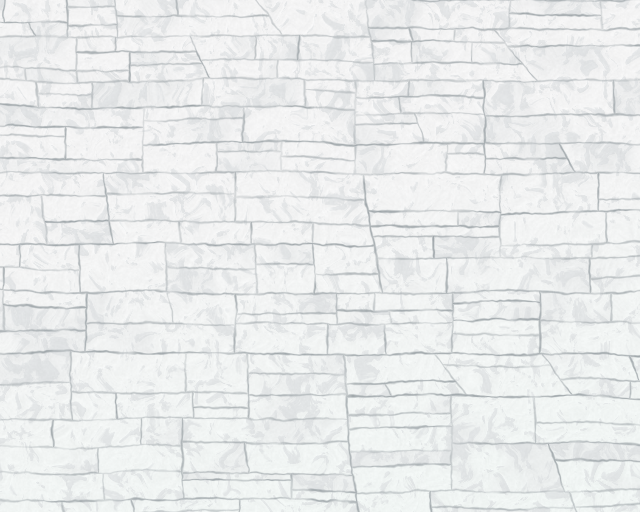
A Shadertoy shader for this texture:

```glsl
// A whitewashed ledgestone wall: pale plastered slabs with thin ragged grey joints.

const vec3 PLASTER = vec3(0.957, 0.957, 0.958);
const vec3 MINT_TINT = vec3(0.944, 0.962, 0.956);
const vec3 GREY_WASH = vec3(0.905, 0.912, 0.915);
const vec3 SPECKLE = vec3(0.850, 0.862, 0.870);
const vec3 JOINT = vec3(0.610, 0.640, 0.655);

float hash(vec2 p) {
    vec3 q = fract(p.xyx * vec3(0.1031, 0.1030, 0.0973));
    q += dot(q, q.yzx + 33.33);
    return fract((q.x + q.y) * q.z);
}

float noise(vec2 p) {
    vec2 cell = floor(p), f = fract(p);
    f = f * f * (3.0 - 2.0 * f);
    float low = mix(hash(cell), hash(cell + vec2(1, 0)), f.x);
    float high = mix(hash(cell + vec2(0, 1)), hash(cell + vec2(1, 1)), f.x);
    return mix(low, high, f.y);
}

float fbm(vec2 p) {
    float sum = 0.0, gain = 0.5;
    for (int i = 0; i < 4; i++) {
        sum += gain * noise(p);
        p = mat2(1.6, 1.2, -1.2, 1.6) * p + 17.3;
        gain *= 0.5;
    }
    return sum / 0.9375;
}

// Uneven hand-drawn displacement of the joints
vec2 wobble(vec2 p, float scale, float amount) {
    return amount * (vec2(noise(p * scale + 40.0), noise(p * scale + 90.0)) - 0.5);
}

float stroke(float dist, float halfWidth, float blur) {
    return 1.0 - smoothstep(halfWidth - blur, halfWidth + blur, dist);
}

// Splits a box into slabs; returns joint ink, joint distance and slab id
vec3 slabs(vec2 p, vec2 lo, vec2 hi, float halfWidth, float blur) {
    float id = 1.0, ink = 0.0, nearest = 1.0;
    for (int level = 0; level < 9; level++) {
        vec2 size = hi - lo;
        bool upright = size.x > size.y * mix(3.0, 5.0, hash(vec2(id, 1.0)));
        bool tooSmall = upright ? size.x < 0.2 : size.y < 0.05;
        bool keepWhole = size.x * size.y < 0.024 && hash(vec2(id, 2.0)) < 0.4;
        if (tooSmall || keepWhole) break;

        vec2 cut = mix(lo, hi, mix(0.28, 0.72, hash(vec2(id, 3.0))));
        vec2 fromCut = p - cut;
        float lean = hash(vec2(id, 4.0)) * 2.0 - 1.0;
        float side = upright ? fromCut.x + 0.9 * pow(lean, 9.0) * fromCut.y
                             : fromCut.y + 0.007 * lean * fromCut.x;
        float strength = mix(0.5, 1.0, hash(vec2(id, 5.0)));
        ink = max(ink, strength * stroke(abs(side), halfWidth, blur));
        nearest = min(nearest, abs(side));

        bool upper = side > 0.0;
        if (upright) {
            if (upper) lo.x = cut.x; else hi.x = cut.x;
        } else {
            if (upper) lo.y = cut.y; else hi.y = cut.y;
        }
        id = 2.0 * id + (upper ? 1.0 : 0.0);
    }
    return vec3(ink, nearest, id);
}

void mainImage(out vec4 fragColor, in vec2 fragCoord) {
    vec2 p = fragCoord / iResolution.y;
    float pixel = 1.0 / iResolution.y;
    float aspect = iResolution.x / iResolution.y;

    // Joint layout
    vec2 bent = p + wobble(p, 7.0, 0.010) + wobble(p, 38.0, 0.004) + wobble(p, 130.0, 0.002);
    float halfWidth = mix(0.0009, 0.0024, noise(p * 45.0));
    vec3 wall = slabs(bent, vec2(-0.1), vec2(aspect + 0.1, 1.1), halfWidth, pixel);
    float wear = smoothstep(0.12, 0.5, noise(p * 24.0 + 7.0)) * mix(0.65, 1.0, noise(p * 190.0));
    float ink = wall.x * mix(0.45, 1.0, wear);
    float slabTone = hash(vec2(wall.z, 11.0));

    // Plaster with soft washes and clustered speckles
    vec2 grainPos = p * vec2(82.0, 70.0) + 3.0 * wobble(p, 30.0, 1.0);
    float grain = fbm(grainPos);
    float relief = grain - fbm(grainPos + vec2(-0.25, 0.3));
    float patches = fbm(p * 6.0 + slabTone * 20.0);
    float nearJoint = exp(-wall.y * 130.0);
    float wash = smoothstep(0.52, 0.68, patches + 0.12 * (slabTone - 0.5));
    float speckle = smoothstep(0.54, 0.70, grain + 0.4 * (patches - 0.5) + 0.05 * nearJoint);

    vec3 color = mix(MINT_TINT, PLASTER, smoothstep(-0.1, 0.8, p.y + 0.2 * (aspect - p.x) - 0.1));
    color = mix(color, GREY_WASH, 0.55 * wash);
    color = mix(color, SPECKLE, 0.65 * speckle);
    color += 0.05 * relief + 0.016 * (noise(p * 330.0) - 0.5);
    color = mix(color, JOINT, ink);
    fragColor = vec4(clamp(color, 0.0, 1.0), 1.0);
}
```
